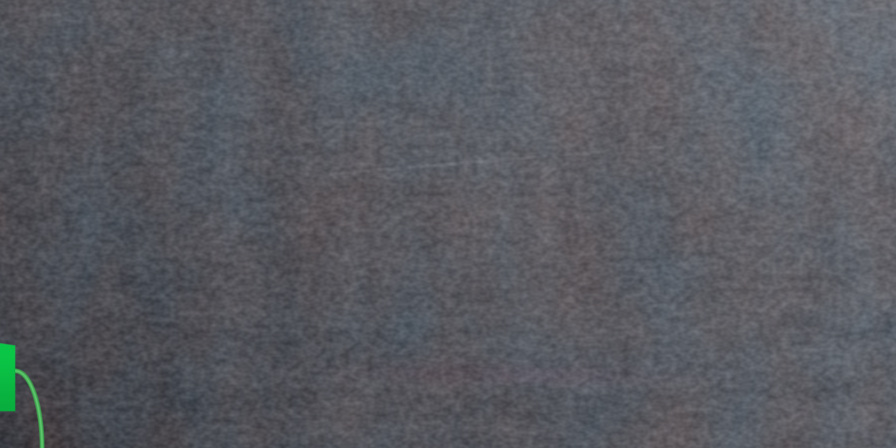
Write a Shadertoy shader that draws this texture.

```glsl
// A worn dark grey chalkboard with wiped chalk haze and a small green tag at the lower left.
#define SLATE vec3(0.357, 0.353, 0.375)
#define COOL_TINT vec3(-0.020, 0.010, 0.022)
#define ROSE_TINT vec3(0.030, -0.008, 0.008)
#define TAG_GREEN vec3(0.04, 0.76, 0.27)
#define CORD_GREEN vec3(0.25, 0.66, 0.31)
#define LIGHT_SLOPE vec2(0.042, 0.048)
#define GRAIN_SCALE 75.0
#define GRAIN_AMOUNT 0.075
#define SMEAR_AMOUNT 0.075
#define SCRATCH_AMOUNT 0.045

// Random unit gradient for a lattice cell
vec2 cellGradient(vec2 cell) {
    uvec2 k = uvec2(ivec2(cell)) * uvec2(1597334677u, 3812015801u);
    uint h = k.x ^ k.y;
    h = (h ^ (h >> 15)) * 2246822519u;
    h ^= h >> 13;
    float angle = 6.2832 * float(h & 65535u) / 65536.0;
    return vec2(cos(angle), sin(angle));
}

// Gradient noise, about -0.7 to 0.7
float gradientNoise(vec2 p) {
    vec2 i = floor(p), f = p - i;
    vec2 u = f * f * f * (f * (f * 6.0 - 15.0) + 10.0);
    vec2 e = vec2(1.0, 0.0);
    float a = dot(cellGradient(i), f);
    float b = dot(cellGradient(i + e.xy), f - e.xy);
    float c = dot(cellGradient(i + e.yx), f - e.yx);
    float d = dot(cellGradient(i + e.xx), f - e.xx);
    return mix(mix(a, b, u.x), mix(c, d, u.x), u.y);
}

float fbm(vec2 p) {
    float sum = 0.0, gain = 0.6;
    for (int i = 0; i < 4; i++) {
        sum += gain * gradientNoise(p);
        p = mat2(1.6, 1.2, -1.2, 1.6) * p + 17.3;
        gain *= 0.55;
    }
    return sum;
}

float segmentDistance(vec2 p, vec2 a, vec2 b) {
    vec2 d = b - a;
    return length(p - a - d * clamp(dot(p - a, d) / dot(d, d), 0.0, 1.0));
}

float boxDistance(vec2 p, vec2 halfSize) {
    vec2 d = abs(p) - halfSize;
    return length(max(d, 0.0)) + min(max(d.x, d.y), 0.0);
}

// Broken, faint chalk line
float scratch(vec2 p, vec2 a, vec2 b) {
    float line = 1.0 - smoothstep(0.001, 0.006, segmentDistance(p, a, b));
    return line * smoothstep(-0.25, 0.35, gradientNoise(p * vec2(14.0, 9.0)));
}

vec3 board(vec2 p) {
    // Uneven light, darkest in the lower left corner
    float light = dot(p - vec2(1.0, 0.5), LIGHT_SLOPE);
    light -= 0.06 * exp(-2.6 * length(p * vec2(1.2, 1.0)));

    // Upright wipes above, level wipes near the lower edge
    float upright = fbm(vec2(p.x * 7.0, p.y * 1.3) + 3.0);
    float level = fbm(vec2(p.x * 2.0 - p.y, p.y * 15.0) + 41.0);
    float low = 1.0 - smoothstep(0.15, 0.5, p.y);
    float smear = mix(upright, level, 0.25 + 0.4 * low);
    smear += 0.4 * fbm(p * vec2(9.0, 16.0) + 77.0);

    // Fine mottled grain
    float grain = gradientNoise(p * GRAIN_SCALE * vec2(0.75, 1.0));
    grain += 0.6 * gradientNoise(p * GRAIN_SCALE * vec2(1.3, 1.8) + 9.0);
    grain += 0.5 * gradientNoise(p * GRAIN_SCALE * vec2(0.3, 0.45) + 31.0);

    vec3 color = SLATE + light + SMEAR_AMOUNT * smear + GRAIN_AMOUNT * grain;

    // Cool chalk haze and a rose streak
    color += COOL_TINT * (0.3 + 2.2 * fbm(p * vec2(5.0, 3.0) + 58.0));
    vec2 streak = (p - vec2(1.12, 0.17 - 0.03 * (p.x - 1.0))) / vec2(0.32, 0.022);
    color += ROSE_TINT * exp(-dot(streak, streak)) * (0.8 + level);

    // Scratches
    float chalk = scratch(p, vec2(0.74, 0.612), vec2(1.52, 0.676));
    for (int i = 0; i < 5; i++) {
        vec2 r = cellGradient(vec2(i, 7)), s = cellGradient(vec2(i, 23));
        vec2 start = vec2(1.0 + 0.75 * r.x, 0.5 + 0.4 * s.y);
        chalk += 0.4 * scratch(p, start, start + vec2(0.22, 0.03 * r.y));
    }
    return color + SCRATCH_AMOUNT * chalk;
}

void mainImage(out vec4 fragColor, in vec2 fragCoord) {
    vec2 p = fragCoord / iResolution.y;
    float edge = 1.0 / iResolution.y;
    vec3 color = board(p);

    // Cord: quarter ellipse falling from the tag
    vec2 radii = vec2(0.060, 0.172), q = p - vec2(0.034, 0.0);
    float ring = length(q / radii);
    float cord = abs(ring - 1.0) * ring / max(length(q / (radii * radii)), 0.001);
    float cordMask = (1.0 - smoothstep(0.005 - edge, 0.005 + edge, cord)) * step(0.0, q.x);
    color = mix(color, CORD_GREEN + 0.12 * smoothstep(0.004, 0.0, cord), cordMask);

    // Tag with a slightly sloped top
    vec2 t = p - vec2(0.0, 0.158 - 0.15 * p.x * step(0.16, p.y));
    float tag = boxDistance(t, vec2(0.034, 0.076));
    vec3 tagColor = TAG_GREEN * (0.9 + 0.12 * smoothstep(0.08, 0.22, p.y));
    color = mix(color, tagColor, 1.0 - smoothstep(-edge, edge, tag));

    fragColor = vec4(clamp(color, 0.0, 1.0), 1.0);
}
```
